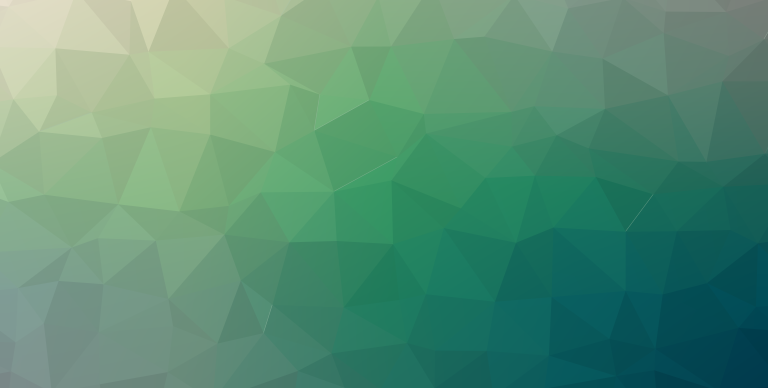
This background is drawn by a WebGL 2 fragment shader. Its source:

```glsl
#version 300 es
precision highp float;

uniform vec2 u_resolution;
out vec4 fragColor;

vec2 hash2(vec2 p) {
    vec3 q = fract(p.xyx * vec3(0.1031, 0.1030, 0.0973));
    q += dot(q, q.yzx + 33.33);
    return fract((q.xx + q.yz) * q.zy);
}

// Five evenly spaced colour stops
vec3 ramp(float t, vec3 a, vec3 b, vec3 c, vec3 d, vec3 e) {
    t = clamp(t, 0.0, 1.0) * 4.0;
    vec3 color = mix(a, b, min(t, 1.0));
    color = mix(color, c, clamp(t - 1.0, 0.0, 1.0));
    color = mix(color, d, clamp(t - 2.0, 0.0, 1.0));
    return mix(color, e, clamp(t - 3.0, 0.0, 1.0));
}

// Smooth colour field: cream to green to deep teal
vec3 field(vec2 uv) {
    float x = uv.x;
    vec3 top = ramp(x, vec3(0.90, 0.87, 0.80), vec3(0.80, 0.80, 0.66),
        vec3(0.55, 0.69, 0.53), vec3(0.49, 0.59, 0.53), vec3(0.46, 0.48, 0.46));
    vec3 upper = ramp(x, vec3(0.77, 0.81, 0.67), vec3(0.65, 0.76, 0.56),
        vec3(0.36, 0.65, 0.43), vec3(0.35, 0.55, 0.45), vec3(0.33, 0.46, 0.41));
    vec3 middle = ramp(x, vec3(0.55, 0.72, 0.56), vec3(0.50, 0.69, 0.49),
        vec3(0.20, 0.58, 0.38), vec3(0.11, 0.48, 0.36), vec3(0.09, 0.37, 0.33));
    vec3 lower = ramp(x, vec3(0.49, 0.61, 0.58), vec3(0.43, 0.58, 0.49),
        vec3(0.12, 0.50, 0.37), vec3(0.04, 0.37, 0.37), vec3(0.00, 0.29, 0.33));
    vec3 bottom = ramp(x, vec3(0.49, 0.55, 0.55), vec3(0.40, 0.53, 0.47),
        vec3(0.14, 0.43, 0.37), vec3(0.02, 0.33, 0.35), vec3(0.00, 0.20, 0.28));
    return ramp(uv.y, bottom, lower, middle, upper, top);
}

// Jittered lattice point, in units of canvas height
vec2 vertex(vec2 id) {
    return (id + 0.76 * (hash2(id + 17.0) - 0.5)) / vec2(7.0, 8.0);
}

// Signed distance to the line a-b, positive on its left
float side(vec2 p, vec2 a, vec2 b) {
    vec2 e = b - a, d = p - a;
    return (e.x * d.y - e.y * d.x) / length(e);
}

// Adds one flat facet: colour times coverage, with coverage in w
vec4 facet(vec2 p, vec2 a, vec2 b, vec2 c, float aspect, float pixel) {
    float ab = side(p, a, b);
    float inside = min(ab, min(side(p, b, c), side(p, c, a)));
    float coverage = clamp(0.5 + inside / pixel, 0.0, 1.0);
    vec2 center = (a + b + c) / 3.0;
    vec2 rnd = hash2(floor(center * 900.0));
    vec2 scale = vec2(1.0 / aspect, 1.0);
    vec3 color = field(mix(center, p, 0.35) * scale);
    color *= 1.0 + 0.09 * (rnd.x - 0.5);
    // Rare pale seam along one edge
    float seam = step(0.97, rnd.y) * (1.0 - smoothstep(0.0, 0.003, abs(ab)));
    color = mix(color, vec3(0.65, 0.76, 0.68), 0.4 * seam);
    return vec4(color, 1.0) * coverage;
}

void main() {
    float aspect = u_resolution.x / u_resolution.y;
    float pixel = 1.0 / u_resolution.y;
    vec2 p = gl_FragCoord.xy * pixel;
    vec2 cell = floor(p * vec2(7.0, 8.0));

    // Faint smooth base fills any gap between facets
    vec4 sum = vec4(field(p / vec2(aspect, 1.0)), 1.0) * 0.001;
    for (int j = -1; j <= 1; j++) {
        for (int i = -1; i <= 1; i++) {
            vec2 id = cell + vec2(i, j);
            vec2 a = vertex(id);
            vec2 b = vertex(id + vec2(1.0, 0.0));
            vec2 c = vertex(id + vec2(1.0, 1.0));
            vec2 d = vertex(id + vec2(0.0, 1.0));
            // Split each quad along its shorter diagonal
            if (distance(a, c) < distance(b, d)) {
                sum += facet(p, a, b, c, aspect, pixel);
                sum += facet(p, a, c, d, aspect, pixel);
            } else {
                sum += facet(p, a, b, d, aspect, pixel);
                sum += facet(p, b, c, d, aspect, pixel);
            }
        }
    }
    fragColor = vec4(sum.rgb / sum.w, 1.0);
}
```
